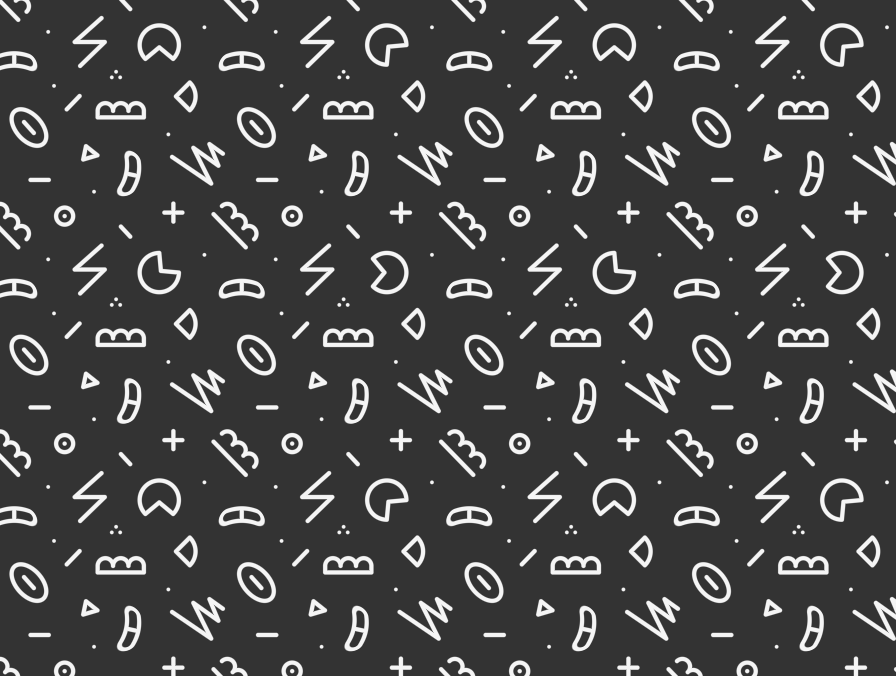
A WebGL 2 fragment shader for this pattern:

```glsl
#version 300 es
precision highp float;

uniform vec2 u_resolution;
out vec4 fragColor;

// Lengths are in design units: one tile is TILE units wide and high.
const float TILE = 195.0;
const float REPEATS_ACROSS = 3.938;
const float HALF_STROKE = 1.85;
const float DOT_RADIUS = 1.6;
const float EDGE_PIXELS = 0.75;
const float BUMP_RADIUS = 6.6;
const float BEAN_BEND = 0.014;
const vec3 GROUND = vec3(0.2);
const vec3 INK = vec3(0.96);
const float PI = 3.14159;

const vec2 DOTS[8] = vec2[8](
    vec2(99.5, 61.5), vec2(95.8, 66.3), vec2(103.0, 66.3), vec2(41.3, 27.3),
    vec2(46.3, 73.6), vec2(144.3, 115.2), vec2(80.6, 164.3), vec2(175.2, 23.4));

// Offset to the nearest copy of a centre on the repeating tile
vec2 around(vec2 p, vec2 centre) {
    vec2 d = p - centre;
    return d - TILE * round(d / TILE);
}

vec2 turn(vec2 p, float a) {
    float c = cos(a), s = sin(a);
    return vec2(c * p.x + s * p.y, c * p.y - s * p.x);
}

float segment(vec2 p, vec2 a, vec2 b) {
    vec2 pa = p - a, ba = b - a;
    return length(pa - ba * clamp(dot(pa, ba) / dot(ba, ba), 0.0, 1.0));
}

// Arc centred on the +x axis
float arc(vec2 p, float r, float halfAngle) {
    p.y = abs(p.y);
    vec2 end = r * vec2(cos(halfAngle), sin(halfAngle));
    return atan(p.y, p.x) < halfAngle ? abs(length(p) - r) : length(p - end);
}

// Arc closed by two straight sides that meet at apexX
float sector(vec2 p, float r, float halfAngle, float apexX) {
    vec2 end = r * vec2(cos(halfAngle), sin(halfAngle));
    float sides = segment(vec2(p.x, abs(p.y)), vec2(apexX, 0.0), end);
    return min(arc(p, r, halfAngle), sides);
}

// Curved capsule with a divider
float bean(vec2 p) {
    p.y -= BEAN_BEND * p.x * p.x;
    float shell = abs(segment(p, vec2(-12.6, 0.0), vec2(12.6, 0.0)) - 5.3);
    return min(shell, segment(p, vec2(0.0, -5.0), vec2(0.0, 5.0)));
}

// Three half circles above a base line
float bumps(vec2 p, float baseY) {
    float w = 3.0 * BUMP_RADIUS;
    float base = segment(p, vec2(-w, baseY), vec2(w, baseY));
    p.x -= 2.0 * BUMP_RADIUS * clamp(round(p.x / (2.0 * BUMP_RADIUS)), -1.0, 1.0);
    return min(base, arc(vec2(-p.y, p.x), BUMP_RADIUS, 0.5 * PI));
}

float ellipse(vec2 p, vec2 radii) {
    float k = length(p / radii);
    return abs(k * (k - 1.0) / max(length(p / (radii * radii)), 1e-4));
}

float outlines(vec2 p) {
    // Cut disc, its facing set by the parity of the tile
    vec2 parity = mod(floor(p / TILE), 2.0);
    float eighths = parity.y < 0.5 ? -2.0 - parity.x : 3.0 - 3.0 * parity.x;
    vec2 q = turn(around(p, vec2(136.5, 38.6)), eighths * PI / 4.0);
    float d = sector(q, 16.8, 0.75 * PI, -2.0);

    // Wedge, beans and bump rows
    d = min(d, sector(around(p, vec2(150.8, 82.6)), 16.8, 0.25 * PI, 0.0));
    d = min(d, bean(around(p, vec2(12.2, 51.0))));
    d = min(d, bean(turn(around(p, vec2(113.3, 149.8)), 1.78)));
    q = around(p, vec2(103.5, 95.0));
    d = min(d, bumps(q, 5.6));
    d = min(d, segment(vec2(abs(q.x), q.y), vec2(19.8, 0.0), vec2(19.8, 5.6)));
    d = min(d, bumps(turn(around(p, vec2(204.0, 190.8)), 0.8), 10.0));

    // Oval with a slot, ring
    q = turn(around(p, vec2(24.8, 109.3)), 0.84);
    d = min(d, min(ellipse(q, vec2(18.5, 11.0)), segment(q, vec2(-6.3, 0.0), vec2(6.3, 0.0))));
    q = around(p, vec2(55.4, 185.2));
    d = min(d, min(abs(length(q) - 7.3), length(q)));

    // Bolt
    q = around(p, vec2(77.0, 36.0));
    d = min(d, segment(q, vec2(10.0, -20.5), vec2(-13.0, 0.0)));
    d = min(d, segment(q, vec2(-13.0, 0.0), vec2(12.8, 0.0)));
    d = min(d, segment(q, vec2(12.8, 0.0), vec2(-8.3, 20.5)));

    // Zigzag
    q = around(p, vec2(170.0, 140.0));
    d = min(d, segment(q, vec2(-22.5, -5.5), vec2(11.0, 17.3)));
    d = min(d, segment(q, vec2(11.0, 17.3), vec2(-4.3, -13.3)));
    d = min(d, segment(q, vec2(-4.3, -13.3), vec2(17.2, 2.0)));
    d = min(d, segment(q, vec2(17.2, 2.0), vec2(9.5, -16.5)));
    d = min(d, segment(q, vec2(9.5, -16.5), vec2(21.0, -8.3)));

    // Triangle
    q = around(p, vec2(76.5, 131.5));
    d = min(d, segment(q, vec2(-2.8, -6.2), vec2(7.0, 1.6)));
    d = min(d, segment(q, vec2(7.0, 1.6), vec2(-5.2, 5.2)));
    d = min(d, segment(q, vec2(-5.2, 5.2), vec2(-2.8, -6.2)));

    // Dashes and plus
    d = min(d, segment(around(p, vec2(62.7, 88.0)), vec2(-5.5, 5.7), vec2(5.5, -5.7)));
    d = min(d, segment(around(p, vec2(107.6, 3.5)), vec2(-4.0, -4.3), vec2(4.0, 4.3)));
    d = min(d, segment(around(p, vec2(34.0, 154.2)), vec2(-7.8, 0.0), vec2(7.8, 0.0)));
    q = abs(around(p, vec2(148.6, 182.2)));
    return min(d, segment(vec2(max(q.x, q.y), min(q.x, q.y)), vec2(0.0), vec2(7.7, 0.0)));
}

void main() {
    float pixel = REPEATS_ACROSS * TILE / u_resolution.x;
    vec2 p = vec2(gl_FragCoord.x, u_resolution.y - gl_FragCoord.y) * pixel;
    float d = outlines(p) - HALF_STROKE;
    for (int i = 0; i < 8; i++) d = min(d, length(around(p, DOTS[i])) - DOT_RADIUS);
    float edge = EDGE_PIXELS * pixel;
    fragColor = vec4(mix(INK, GROUND, smoothstep(-edge, edge, d)), 1.0);
}
```
